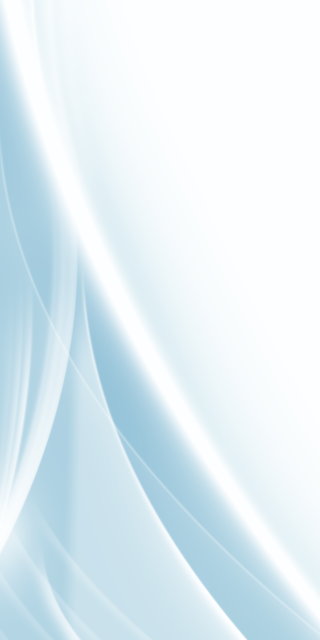
Give the GLSL for this background, as a Shadertoy shader.

```glsl
// Pale blue abstract backdrop: a broad white ridge of light sweeps down the canvas,
// with a fan of strands and a translucent veil on its left. Every shape is a
// parabola x(y), shaded by the signed distance across it.

const vec3 WHITE = vec3(0.992, 0.997, 1.0);
const vec3 DEEP_BLUE = vec3(0.585, 0.765, 0.85);
const vec3 SOFT_BLUE = vec3(0.665, 0.815, 0.88);
const vec3 VEIL_BLUE = vec3(0.79, 0.885, 0.925);
const vec3 HAZE_BLUE = vec3(0.755, 0.875, 0.915);

float hash(float n) {
    return fract(sin(n * 127.1) * 43758.5453);
}

// Signed distance to x = start + slope*t + bend*t*t, t = top - y; positive on the right.
float across(vec2 p, float top, float start, float slope, float bend) {
    float t = top - p.y;
    float tilt = slope + 2.0 * bend * t;
    return (p.x - start - (slope + bend * t) * t) * inversesqrt(1.0 + tilt * tilt);
}

// Soft bell across a curve with its own width on each side.
float bell(float d, float leftWidth, float rightWidth) {
    float q = d / (d < 0.0 ? leftWidth : rightWidth);
    return exp(-q * q);
}

// Crisp right edge whose light trails off to the left.
float trail(float d, float reach, float pixel) {
    return exp(min(d, 0.0) / reach) * (1.0 - smoothstep(-pixel, pixel, d));
}

vec3 addLight(vec3 color, float amount) {
    return mix(color, WHITE, clamp(amount, 0.0, 1.0));
}

// Blue ground left of the ridge, with the veil in the lower half.
vec3 paintGround(vec2 p, float pixel) {
    float depth = bell(p.x - 0.36, 0.3, 0.25) * bell(p.y - 0.85, 0.6, 0.5);
    vec3 color = mix(SOFT_BLUE, DEEP_BLUE, max(depth, 0.6 * smoothstep(1.1, 1.7, p.y)));

    float d = across(p, 1.115, 0.26, 0.056, 0.3585);
    float inside = 1.0 - smoothstep(-pixel, pixel, d);
    float below = smoothstep(1.15, 0.85, p.y);
    float sideFade = smoothstep(0.215, 0.27, p.x + 0.03 * (1.0 - p.y));
    color = mix(color, VEIL_BLUE, inside * below * mix(0.3, 0.95, sideFade));

    float lower = smoothstep(0.7, 0.0, p.y);
    color = addLight(color, trail(d, 0.07, pixel) * below * (0.2 + 0.5 * lower));
    float rim = bell(d, 0.006 + 0.014 * lower, 0.004);
    return addLight(color, rim * smoothstep(1.2, 1.0, p.y) * (0.5 + 0.5 * lower));
}

// Curved fan of strands that gathers toward the lower left.
vec3 paintFan(vec3 color, vec2 p, float pixel) {
    float fade = smoothstep(1.6, 1.0, p.y);
    float gather = smoothstep(1.2, 0.5, p.y);
    float edge = across(p, 1.2, 0.242, 0.0, -0.28);
    color = addLight(color, trail(edge, 0.035, pixel) * fade * (0.3 + 0.35 * gather));
    for (int i = 0; i < 9; i++) {
        float f = float(i) / 8.0;
        float seed = hash(float(i) + 3.0);
        float d = across(p, 1.2, 0.237 - 0.065 * f, 0.0, -0.28 + 0.04 * f);
        float width = 0.004 + 0.006 * seed;
        float strength = (0.2 + 0.45 * seed) * (0.7 + 0.5 * gather);
        color = addLight(color, bell(d, width * 1.8, width) * fade * strength);
    }
    // Inner strands
    for (int i = 0; i < 3; i++) {
        float f = float(i);
        float d = across(p, 1.05, 0.097 - 0.03 * f, 0.0, -0.2 + 0.03 * f);
        float strength = (0.75 - 0.28 * f) * smoothstep(1.2, 0.7, p.y);
        color = addLight(color, bell(d, 0.02, 0.006) * strength);
    }
    // Glow where the strands meet
    float meeting = length((p - vec2(0.0, 0.33)) / vec2(0.10, 0.16));
    return addLight(color, 0.7 * exp(-meeting * meeting));
}

// Thin arcs crossing the ground.
vec3 paintArcs(vec3 color, vec2 p, float pixel) {
    float longArc = across(p, 1.557, 0.0, 0.07, 0.377);
    color = addLight(color, (0.26 * bell(longArc, 0.004, 0.004)
        + 0.14 * trail(longArc, 0.07, pixel)) * smoothstep(1.65, 1.45, p.y));
    float hook = across(p, 0.28, 0.13, 0.06, 1.28);
    color = addLight(color, 0.7 * bell(hook, 0.03, 0.005) * smoothstep(0.32, 0.08, p.y));
    for (int i = 0; i < 4; i++) {
        float f = float(i);
        float d = across(p, 0.385 - 0.08 * f, 0.13 - 0.07 * f, 0.594, 0.75);
        color = addLight(color, (0.26 - 0.03 * f) * bell(d, 0.02, 0.005)
            * smoothstep(0.45, 0.28, p.y));
    }
    return color;
}

void mainImage(out vec4 fragColor, in vec2 fragCoord) {
    vec2 p = fragCoord / iResolution.xy * vec2(1.0, 2.0);
    float pixel = 1.0 / iResolution.x;

    vec3 color = paintGround(p, pixel);
    color = paintArcs(color, p, pixel);
    color = paintFan(color, p, pixel);

    // Bright open space with a blue haze beside the ridge
    float ridge = across(p, 2.0, 0.035, 0.222, 0.149);
    float hazeStrength = mix(0.55, 1.0, bell(p.y - 1.25, 0.5, 0.5));
    float hazeFall = exp(-pow(max(ridge, 0.0) / 0.13, 1.25));
    vec3 sky = mix(WHITE, HAZE_BLUE, hazeStrength * hazeFall);
    color = mix(color, sky, smoothstep(-0.015, 0.015, ridge));

    // Ridge of light: tight core, with a long soft fall to the left
    float breadth = smoothstep(0.3, 1.3, p.y);
    float core = bell(ridge, mix(0.036, 0.045, breadth), mix(0.03, 0.052, breadth));
    float shoulder = bell(ridge, 0.085, 0.03);
    color = addLight(color, 1.2 * core);
    color = addLight(color, 0.5 * shoulder);

    // Fine streaks beside the upper ridge
    for (int i = 0; i < 3; i++) {
        float f = float(i);
        float d = across(p, 2.0, 0.1 + 0.055 * f, 0.05 - 0.03 * f, 0.26);
        float strength = (0.8 - 0.25 * f) * smoothstep(1.25, 1.65, p.y);
        color = addLight(color, strength * bell(d, 0.012 + 0.012 * f, 0.006 + 0.008 * f));
    }

    fragColor = vec4(color, 1.0);
}
```
